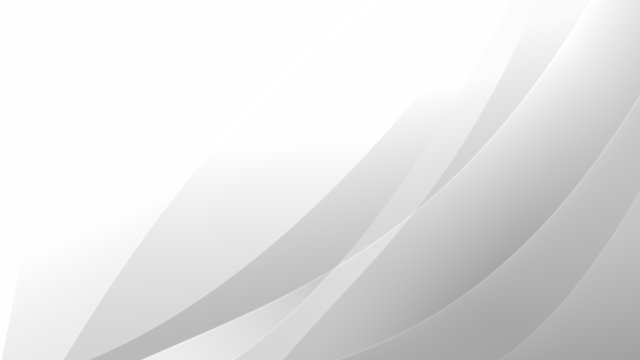
Write a Shadertoy shader that draws this background.

```glsl
#define EDGE_BLUR 0.0022
#define RIM_WIDTH 0.0028
#define RIM_LIGHT 0.045
#define EDGE_GLOW 0.06
#define GLOW_FALLOFF 13.0
#define FADE_POWER 1.3
#define PAPER 0.998

// Signed distance to a rising cubic from the bottom edge; positive below it
float below(vec2 p, float startX, vec3 k) {
    float u = p.x - startX;
    float v = max(u, 0.0);
    float height = u * k.x + v * v * (k.y + k.z * v);
    float slope = k.x + v * (2.0 * k.y + 3.0 * k.z * v);
    return (height - p.y) / sqrt(1.0 + slope * slope);
}

// Grey ramp running from one point to another
float ramp(vec2 p, vec2 a, vec2 b, float fromGrey, float toGrey) {
    vec2 axis = b - a;
    float t = clamp(dot(p - a, axis) / dot(axis, axis), 0.0, 1.0);
    return mix(fromGrey, toGrey, pow(t, FADE_POWER));
}

float cover(float d) {
    return smoothstep(-EDGE_BLUR, EDGE_BLUR, d);
}

float rim(float d) {
    return RIM_LIGHT * exp(-d * d / (RIM_WIDTH * RIM_WIDTH));
}

float glow(float d) {
    return EDGE_GLOW * exp(-max(d, 0.0) * GLOW_FALLOFF);
}

void mainImage(out vec4 fragColor, in vec2 fragCoord) {
    vec2 p = fragCoord / iResolution.y;

    // Sheet outlines, left to right
    float dVeil   = below(p, 0.005, vec3(5.2, 0.0, 0.0));
    float dPale   = below(p, 0.176, vec3(1.66, -0.6, 0.0));
    float dWing   = below(p, 0.248, vec3(0.415, 0.425, 0.0));
    float dRibbon = below(p, 0.394, vec3(0.446, -0.117, 0.32));
    float dBand   = below(p, 0.648, vec3(0.68, 0.79, 0.0));
    float dFold   = below(p, 0.787, vec3(1.178, -0.653, 1.41));
    float dSweep  = below(p, 0.9375, vec3(0.348, 0.357, 0.319));
    float dCorner = below(p, 1.389, vec3(0.69, 1.32, 0.0));

    // Soft sheets that fade into the paper
    float grey = PAPER;
    grey = mix(grey, ramp(p, vec2(0.15, 0.0), vec2(0.025, 0.278), 0.92, PAPER), cover(dVeil));
    grey = mix(grey, ramp(p, vec2(0.3, 0.0), vec2(0.27, 0.58), 0.83, PAPER), cover(dPale));
    grey = mix(grey, ramp(p, vec2(0.3, 0.02), vec2(0.192, 0.549), 0.73, PAPER), cover(dWing));

    // Crossing band and fold above the ribbon
    float band = ramp(p, vec2(1.0, 0.33), vec2(0.924, 0.7), 0.845, 0.985);
    float fold = ramp(p, vec2(1.1, 0.35), vec2(1.0, 0.837), 0.79, 0.98);
    grey = mix(grey, band, cover(dBand) * cover(dWing));
    grey = mix(grey, fold, cover(dFold) * cover(dWing));

    // Ribbon: pale tip, band, then a body shaded between its two edges
    float tip = ramp(p, vec2(0.46, 0.02), vec2(0.88, 0.22), 0.93, 0.80);
    float bandBelow = ramp(p, vec2(0.75, 0.0), vec2(1.05, 0.33), 0.84, 0.885);
    float lit = ramp(p, vec2(1.0, 0.28), vec2(1.6, 0.85), 0.81, PAPER);
    float shaded = mix(0.65, 0.80, smoothstep(1.35, 1.85, p.x))
                 + 0.1 * (1.0 - smoothstep(0.85, 1.3, p.x));
    float across = clamp(dRibbon / max(dRibbon - dSweep, 0.001), 0.0, 1.0);
    float ribbon = mix(tip, bandBelow, cover(dBand));
    ribbon = mix(ribbon, mix(lit, shaded, across), cover(dFold));
    grey = mix(grey, ribbon, cover(dRibbon));

    // Dark sheets at the lower right
    float sweep = ramp(p, vec2(1.778, 0.7), vec2(1.43, 0.08), 0.76, 0.645);
    float corner = ramp(p, vec2(1.72, 0.42), vec2(1.778, 0.0), 0.76, 0.63);
    grey = mix(grey, sweep + glow(dSweep), cover(dSweep));
    grey = mix(grey, corner + 0.4 * glow(dCorner), cover(dCorner));

    // Fine bright rims
    grey += rim(dRibbon) + rim(dSweep);
    grey += 0.5 * (rim(dPale) + rim(dCorner));
    grey += 0.7 * rim(dBand) * cover(dRibbon);

    fragColor = vec4(vec3(min(grey, 1.0)), 1.0);
}
```
